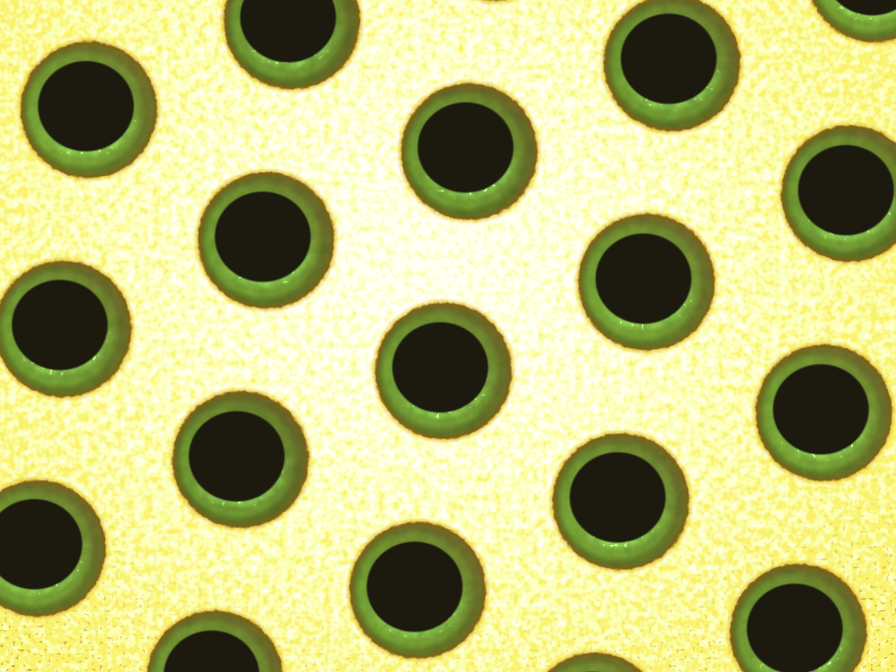
This pattern is drawn by a WebGL 2 fragment shader. Its source:

```glsl
#version 300 es
precision highp float;
// Backlit sheet of grainy yellow, pierced by a tilted hexagonal grid of green-rimmed dark holes.

uniform vec2 u_resolution;
out vec4 fragColor;

vec2 hash2(vec2 p) {
    vec3 q = fract(p.xyx * vec3(0.1031, 0.1030, 0.0973));
    q += dot(q, q.yzx + 33.33);
    return fract((q.xx + q.yz) * q.zy);
}

float cornerGradient(vec2 cell, vec2 offset) {
    float angle = 6.2832 * hash2(cell).x;
    return dot(vec2(cos(angle), sin(angle)), offset);
}

float gradientNoise(vec2 p) {
    vec2 i = floor(p), f = fract(p);
    vec2 u = f * f * f * (f * (f * 6.0 - 15.0) + 10.0);
    vec2 e = vec2(1.0, 0.0);
    return mix(mix(cornerGradient(i, f), cornerGradient(i + e, f - e), u.x),
               mix(cornerGradient(i + e.yx, f - e.yx), cornerGradient(i + 1.0, f - 1.0), u.x), u.y);
}

// Bright sheet: a broad central glow, fine grain and brown flecks near the base
vec3 sheet(vec2 p) {
    float glowDistance = length((p - vec2(0.64, 0.60)) * vec2(1.0, 1.08));
    float grain = gradientNoise(p * 75.0) + 0.8 * gradientNoise(p * 145.0 + 31.0);
    float light = 0.90 - 0.88 * glowDistance + 0.65 * grain;
    vec3 color = mix(vec3(0.98, 0.95, 0.42), vec3(0.99, 1.0, 0.70), smoothstep(0.0, 0.5, light));
    color = mix(color, vec3(1.0, 1.0, 0.95), smoothstep(0.4, 0.95, light));
    float fleck = smoothstep(0.2, 0.55, gradientNoise(p * 170.0 + 70.0));
    float wear = smoothstep(0.45, 0.95, glowDistance) * (0.25 + 0.75 * smoothstep(0.4, 0.0, p.y));
    return mix(color, vec3(0.76, 0.60, 0.16), 0.75 * fleck * wear);
}

void main() {
    vec2 p = gl_FragCoord.xy / u_resolution.y;
    float blur = max(0.0022, 1.0 / u_resolution.y);

    // Nearest hole among the four corners of the lattice cell
    mat2 lattice = mat2(0.2639, -0.1944, 0.0382, 0.3264);
    vec2 start = p - vec2(0.660, 0.448);
    vec2 cell = floor(inverse(lattice) * start);
    vec2 local = vec2(9.0), id = cell;
    for (int k = 0; k < 4; k++) {
        vec2 candidate = cell + vec2(k & 1, k >> 1);
        vec2 offset = start - lattice * candidate;
        if (dot(offset, offset) < dot(local, local)) {
            local = offset;
            id = candidate;
        }
    }
    vec2 variation = hash2(id + 50.0) - 0.5;

    // Ragged outer edge, with a burnt yellow fringe on the sheet
    float radius = length(local);
    float ragged = 0.0022 * gradientNoise(p * 95.0) + 0.0012 * gradientNoise(p * 210.0);
    float edge = radius - 0.1015 + ragged;
    vec3 color = sheet(p);
    color = mix(color, vec3(0.92, 0.78, 0.22), 0.75 * smoothstep(0.008, 0.0, edge));

    // Green rim: olive outside, brighter bevel inside
    float mottling = gradientNoise(p * 55.0) + 0.5 * gradientNoise(p * 130.0);
    float bevel = 1.0 - smoothstep(0.079, 0.093, length(local + vec2(0.005, 0.0)));
    float side = dot(local, vec2(0.6, 0.8)) / max(radius, 0.001);
    vec3 rim = mix(vec3(0.36, 0.45, 0.14), vec3(0.41, 0.42, 0.16), 0.5 + 0.5 * side);
    rim = mix(rim, vec3(0.45, 0.61, 0.20), bevel * (0.8 - 0.25 * side));
    rim *= 1.0 + 0.09 * mottling + 0.08 * variation.x;
    rim = mix(rim, vec3(0.50, 0.37, 0.09), 0.85 * smoothstep(-0.009, -0.001, edge));

    // Hole lies slightly up and left; its lower lip catches light
    vec2 holeLocal = local - vec2(-0.005, 0.0055) - 0.0015 * variation;
    float hole = (length(holeLocal / vec2(0.0713, 0.0672)) - 1.0) * 0.069;
    float lower = smoothstep(0.1, 0.95, dot(normalize(holeLocal + 1e-5), vec2(0.25, -0.97)));
    float lip = lower * smoothstep(0.014, 0.002, hole);
    rim += lip * vec3(0.09, 0.17, 0.11) * (0.8 + 0.6 * mottling);
    float glint = smoothstep(0.28, 0.5, gradientNoise(p * 125.0 + 17.0));
    rim += glint * lip * vec3(0.30, 0.32, 0.28);

    color = mix(color, rim, smoothstep(blur, -blur, edge));
    color = mix(color, vec3(0.11, 0.10, 0.06), smoothstep(blur, -blur, hole));
    fragColor = vec4(clamp(color, 0.0, 1.0), 1.0);
}
```
